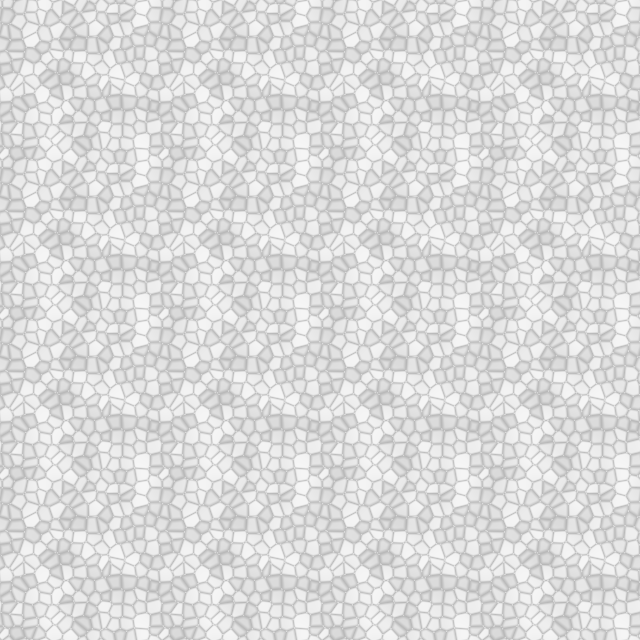
A WebGL 2 fragment shader for this texture:

```glsl
#version 300 es
precision highp float;

uniform vec2 u_resolution;
out vec4 fragColor;

const float REPEATS = 4.0;       // tiles across the canvas
const float CELLS = 13.0;        // pebbles across one tile
const float NOISE_CELLS = 5.0;   // broad tone patches across one tile

// Integer hash of a lattice point that wraps after a whole period
vec2 hashWrapped(vec2 cell, float period, uint seed) {
    uvec2 q = uvec2(mod(cell, period));
    uint h = q.x * 1597334677u ^ q.y * 3812015801u ^ seed * 2654435761u;
    h = (h ^ (h >> 16)) * 2146121005u;
    h = (h ^ (h >> 15)) * 2221713035u;
    h ^= h >> 16;
    return vec2(h & 65535u, h >> 16) / 65535.0;
}

float cornerSlope(vec2 corner, vec2 offset, float period, uint seed) {
    float angle = 6.28318 * hashWrapped(corner, period, seed).x;
    return dot(vec2(cos(angle), sin(angle)), offset);
}

float gradientNoise(vec2 p, float period, uint seed) {
    vec2 i = floor(p), f = fract(p);
    vec2 w = f * f * f * (f * (f * 6.0 - 15.0) + 10.0);
    vec2 e = vec2(1.0, 0.0);
    float low = mix(cornerSlope(i, f, period, seed),
                    cornerSlope(i + e.xy, f - e.xy, period, seed), w.x);
    float high = mix(cornerSlope(i + e.yx, f - e.yx, period, seed),
                     cornerSlope(i + e.xx, f - e.xx, period, seed), w.x);
    return mix(low, high, w.y);
}

vec2 seedPoint(vec2 cell, float period) {
    return cell + 0.5 + 0.84 * (hashWrapped(cell, period, 1u) - 0.5);
}

vec2 nearestCell(vec2 p, float period) {
    vec2 home = floor(p), best = home;
    float bestDist = 1e5;
    for (int y = -1; y <= 1; y++)
    for (int x = -1; x <= 1; x++) {
        vec2 cell = home + vec2(x, y);
        vec2 d = seedPoint(cell, period) - p;
        if (dot(d, d) < bestDist) {
            bestDist = dot(d, d);
            best = cell;
        }
    }
    return best;
}

// x: distance to the border with rounded corners, y: distance to the second wall
vec2 borderDistance(vec2 p, vec2 cell, float period, float rounding) {
    vec2 center = seedPoint(cell, period);
    float total = 0.0, first = 1e5, second = 1e5;
    for (int y = -2; y <= 2; y++)
    for (int x = -2; x <= 2; x++) {
        if (x == 0 && y == 0) continue;
        vec2 other = seedPoint(cell + vec2(x, y), period);
        float wall = dot(0.5 * (center + other) - p, normalize(other - center));
        total += exp(-wall / rounding);
        second = min(second, max(first, wall));
        first = min(first, wall);
    }
    return vec2(-rounding * log(total), second);
}

// Pale pebble: high lift gives a crisp bright plateau, low lift a soft dim mound
float pebbleTone(vec2 border, float lift, float patchTone) {
    float rim = 0.72 + 0.04 * patchTone;
    float plateau = mix(0.868, 0.952, lift) + 0.03 * patchTone;
    float softness = mix(0.32, 0.14, lift);
    float tone = mix(rim, plateau, smoothstep(-0.07, softness, border.x));
    float seam = 1.0 - smoothstep(0.0, 0.07, border.x);
    float speck = 1.0 - smoothstep(0.02, 0.08, border.y);
    return tone - 0.025 * lift * seam + 0.13 * speck;
}

void main() {
    vec2 tile = gl_FragCoord.xy / u_resolution * REPEATS;
    vec2 p = tile * CELLS;

    // Broad patches vary both brightness and crispness
    float patchTone = gradientNoise(tile * NOISE_CELLS, NOISE_CELLS, 7u);

    // Pebbles
    vec2 cell = nearestCell(p, CELLS);
    vec2 border = borderDistance(p, cell, CELLS, 0.03);
    float lift = clamp(hashWrapped(cell, CELLS, 3u).x + 0.5 * patchTone, 0.0, 1.0);
    float tone = pebbleTone(border, lift, patchTone);

    fragColor = vec4(vec3(tone), 1.0);
}
```
